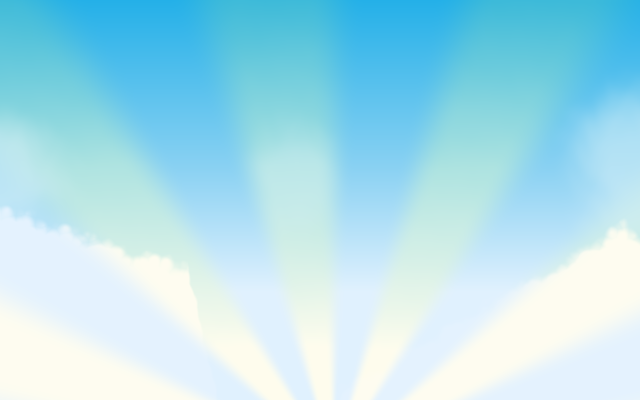
A WebGL 1 fragment shader for this background:

```glsl
precision highp float;
// Bright sky with a fan of soft sunbeams rising from below the lower edge.
// Beams repeat by angle around the sun; two billowy cloud banks use cellular
// noise, and faint mist patches use layered sines.

uniform vec2 u_resolution;

#define ASPECT 1.6
#define SUN vec2(0.833, -0.156)
#define BEAM_PERIOD 32.0
#define BEAM_CENTRE -7.8
#define BEAM_SOFTNESS 0.7
#define PUFF_SCALE 15.0
#define PUFF_HEIGHT 0.06
#define CLOUD_SOFTNESS 0.017

const vec3 SKY_TOP = vec3(0.14, 0.69, 0.91);
const vec3 SKY_MID = vec3(0.54, 0.82, 0.95);
const vec3 SKY_LOW = vec3(0.88, 0.945, 0.995);
const vec3 BEAM_TOP = vec3(0.24, 0.73, 0.85);
const vec3 BEAM_MID = vec3(0.68, 0.89, 0.88);
const vec3 BEAM_LOW = vec3(0.995, 0.99, 0.93);
const vec3 CLOUD_SHADE = vec3(0.895, 0.95, 0.995);
const vec3 CLOUD_LIT = vec3(0.995, 0.99, 0.94);
const vec3 MIST = vec3(0.83, 0.935, 0.965);

vec2 hash2(vec2 cell) {
  vec2 q = vec2(dot(cell, vec2(127.1, 311.7)), dot(cell, vec2(269.5, 183.3)));
  return fract(sin(q) * 43758.5);
}

// Distance to the nearest scattered point
float cellular(vec2 p) {
  vec2 cell = floor(p);
  float nearest = 2.0;
  for (int j = -1; j <= 1; j++) {
    for (int i = -1; i <= 1; i++) {
      vec2 neighbour = cell + vec2(float(i), float(j));
      nearest = min(nearest, distance(p, neighbour + hash2(neighbour)));
    }
  }
  return nearest;
}

// Smooth drifting variation, about -1 to 1
float ripples(vec2 p) {
  float sum = 0.0;
  float weight = 0.5;
  for (int i = 0; i < 4; i++) {
    sum += weight * sin(p.x + 1.7 * sin(p.y)) * cos(p.y - 0.6 * p.x);
    p = mat2(1.5, 1.1, -1.1, 1.5) * p + 1.3;
    weight *= 0.55;
  }
  return sum;
}

// Three-stop vertical gradient
vec3 ramp(vec3 top, vec3 mid, vec3 low, float midY, float lowY, float y) {
  vec3 lower = mix(low, mid, clamp((y - lowY) / (midY - lowY), 0.0, 1.0));
  return mix(lower, top, clamp((y - midY) / (1.0 - midY), 0.0, 1.0));
}

// Equal angular beams with feathered sides
float sunbeams(vec2 p) {
  vec2 fromSun = p - SUN;
  float angle = degrees(atan(fromSun.x, fromSun.y));
  float wave = cos(6.28319 * (angle - BEAM_CENTRE) / BEAM_PERIOD);
  return smoothstep(-BEAM_SOFTNESS, BEAM_SOFTNESS, wave);
}

// Sloping banks at both sides with rounded tops
float clouds(vec2 p) {
  float leftTop = 0.47 - 0.31 * p.x - 4.0 * max(p.x - 0.47, 0.0);
  float rightTop = 0.43 - 0.58 * abs(p.x - 1.56);
  float puffs = 0.65 * cellular(p * PUFF_SCALE)
              + 0.35 * cellular(p * PUFF_SCALE * 2.3);
  float depth = max(leftTop, rightTop) - p.y + PUFF_HEIGHT * (0.45 - puffs);
  return smoothstep(-CLOUD_SOFTNESS, CLOUD_SOFTNESS, depth);
}

// Soft elliptical patch with an uneven rim
float mistPatch(vec2 p, vec2 centre, vec2 radius, float unevenness) {
  float d = length((p - centre) / radius) + 0.25 * unevenness;
  return 1.0 - smoothstep(0.25, 1.1, d);
}

void main() {
  vec2 p = gl_FragCoord.xy / u_resolution * vec2(ASPECT, 1.0);
  float beam = sunbeams(p);
  float drift = ripples(p * 9.0);

  // Sky and beams
  vec3 sky = ramp(SKY_TOP, SKY_MID, SKY_LOW, 0.58, 0.27, p.y);
  vec3 light = ramp(BEAM_TOP, BEAM_MID, BEAM_LOW, 0.58, 0.13, p.y + 0.015 * drift);
  vec3 colour = mix(sky, light, beam);

  // Mist at the sides and across the central beam
  float mist = 0.6 * mistPatch(p, vec2(1.59, 0.58), vec2(0.22, 0.25), drift);
  mist += 0.6 * mistPatch(p, vec2(0.0, 0.55), vec2(0.2, 0.21), drift);
  mist += 0.35 * beam * mistPatch(p, vec2(0.74, 0.56), vec2(0.18, 0.15), drift);
  colour = mix(colour, MIST, mist);

  // Cloud banks, warmed where beams cross them
  colour = mix(colour, mix(CLOUD_SHADE, CLOUD_LIT, beam), clouds(p));

  gl_FragColor = vec4(colour, 1.0);
}
```
